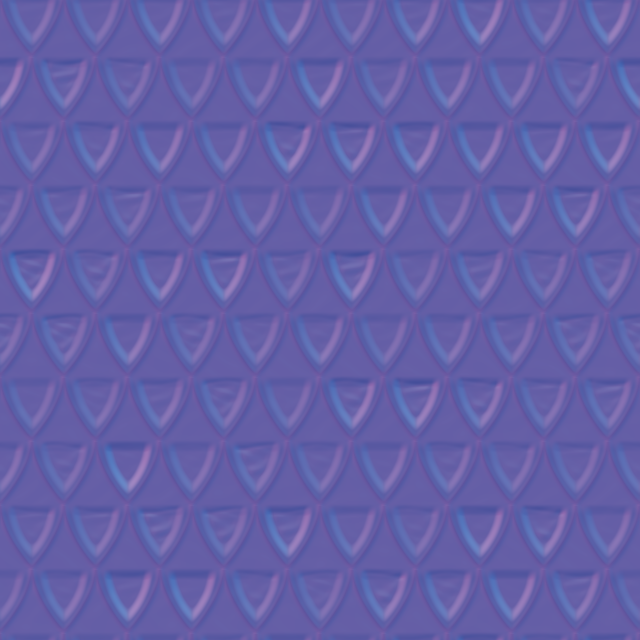
This texture map is drawn by a Shadertoy shader. Its source:

```glsl
const float TAU = 6.2831853;
const float REPEATS = 10.0;

float hash(vec2 cell) {
    return fract(sin(dot(cell, vec2(127.1, 311.7))) * 4375.85);
}

// Approximate distance to an upright pointed arch, tip at the origin
float archDistance(vec2 q, float halfWidth, float tall, float power) {
    float rest = max(1.0 - q.y / tall, 0.0);
    float slope = halfWidth * power / tall * pow(rest, power - 1.0);
    float side = sqrt(q.x * q.x + 0.0012);
    return (side - halfWidth * (1.0 - pow(rest, power))) / sqrt(1.0 + slope * slope);
}

// x: height, y: groove around the scale, z: shadow at the foot of the ridge
vec3 scaleRelief(vec2 p) {
    // Staggered rows
    float row = floor(p.y - 0.12);
    float shift = 0.5 * mod(row, 2.0);
    float column = floor(p.x - shift + 0.5);
    vec2 q = vec2(p.x - shift - column, p.y - 0.12 - row);
    vec2 cell = mod(vec2(column, row), REPEATS);
    float strength = hash(cell);
    float wear = hash(cell + 17.0);
    float phase = TAU * hash(cell + 31.0);

    // Raised plate inside the scale outline
    float outline = archDistance(q, 0.5, 1.0, 1.7);
    float ridge = archDistance(q - vec2(0.0, 0.16), 0.37, 0.9, 2.2);
    float belowTop = 1.0 - smoothstep(0.82, 1.0, q.y);
    float plate = (1.0 - smoothstep(-0.12, 0.03, ridge)) * belowTop;
    float height = plate * mix(0.065, 0.135, strength * strength);

    // Worn dents and an uneven upper lip
    float inside = (1.0 - smoothstep(-0.2, -0.06, ridge)) * belowTop;
    float dents = sin(8.0 * q.x + 3.0 * sin(7.0 * q.y + phase))
                * sin(15.0 * q.y + 4.0 * q.x + phase)
                + 0.5 * sin(21.0 * q.y - 9.0 * q.x + 2.0 * phase);
    height += inside * dents * mix(0.002, 0.016, wear * wear);
    float lip = (q.y - 0.9 - 0.03 * sin(6.0 * q.x + phase)) / 0.04;
    height += 0.022 * wear * exp(-lip * lip) * (1.0 - smoothstep(-0.1, 0.0, ridge));

    float groove = exp(-outline * outline / 0.0022);
    float foot = exp(-pow((ridge - 0.07) / 0.065, 2.0))
               * belowTop * smoothstep(0.0, 0.1, q.y);
    height -= 0.02 * groove;

    // Gentle unevenness that wraps over the whole tile
    height += 0.003 * sin(TAU * (1.3 * p.x + 0.3 * sin(TAU * 0.7 * p.y)))
            * sin(TAU * (1.7 * p.y + 0.2 * sin(TAU * 0.9 * p.x)));
    return vec3(height, groove, foot);
}

void mainImage(out vec4 fragColor, in vec2 fragCoord) {
    vec2 p = fragCoord / iResolution.xy * REPEATS;
    vec2 e = vec2(0.02, 0.0);
    vec3 relief = scaleRelief(p);

    // Surface slope from central differences
    vec2 tilt = vec2(scaleRelief(p - e.xy).x - scaleRelief(p + e.xy).x,
                     scaleRelief(p - e.yx).x - scaleRelief(p + e.yx).x) / (2.0 * e.x);
    tilt = clamp(tilt, -1.6, 1.6);

    // Red follows the sideways tilt, pale blue the downward tilt
    vec3 color = vec3(0.395, 0.37, 0.65);
    color += tilt.x * vec3(0.11, 0.0, -0.01);
    color += abs(tilt.x) * vec3(0.025, 0.035, 0.035);
    color += max(-tilt.y, 0.0) * vec3(0.12, 0.15, 0.10);
    color -= max(tilt.y, 0.0) * vec3(0.08, 0.04, 0.03);

    // Violet grooves and dark ridge feet
    color += relief.y * vec3(0.03, -0.02, -0.015);
    color -= relief.z * vec3(0.065, 0.02, 0.015);
    fragColor = vec4(clamp(color, 0.0, 1.0), 1.0);
}
```
